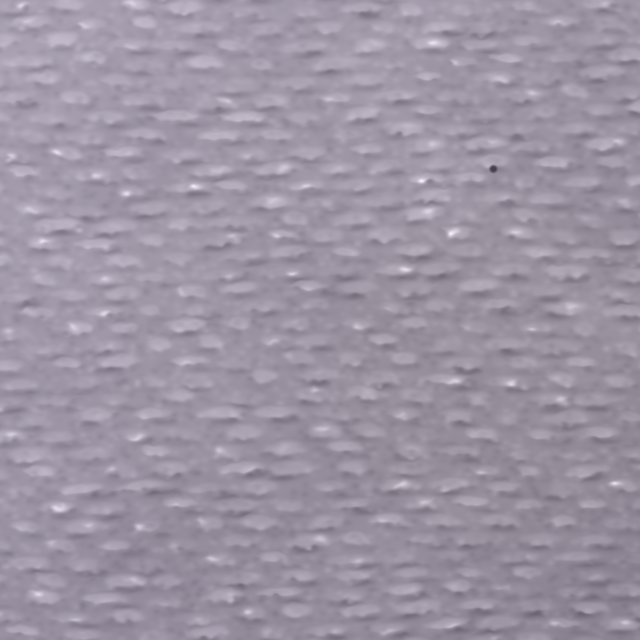
Write a Shadertoy shader that draws this texture.

```glsl
// Pale lilac woven cloth: staggered rows of soft, glinting thread bumps.

const vec2  REPEATS      = vec2(10.7, 36.0);      // bumps across, rows down
const vec2  BUMP_SIZE    = vec2(0.35, 0.44);      // half size, in cells
const vec2  JITTER       = vec2(0.32, 0.26);      // scatter, in cells
const vec2  GRAIN_SCALE  = vec2(72.0, 92.0);      // fibre grain cells
const float GRAIN_DEPTH  = 0.085;
const float BUMP_LIGHT   = 0.080;
const float GAP_SHADE    = 0.085;
const float GLINT_LIGHT  = 0.24;
const vec3  CLOTH        = vec3(0.603, 0.573, 0.632);
const vec3  WARM_TINT    = vec3(0.006, 0.000, -0.012);
const vec3  SPECK_COLOUR = vec3(0.24, 0.19, 0.25);
const vec2  SPECK_POS    = vec2(0.771, 0.736);
const float SPECK_RADIUS = 0.0065;

vec2 hash2(vec2 p) {
    vec3 q = fract(vec3(p.xyx) * vec3(0.1031, 0.1030, 0.0973));
    q += dot(q, q.yzx + 33.33);
    return fract((q.xx + q.yz) * q.zy);
}

// Layered sines, roughly -1 to 1
float waves(vec2 p) {
    return 0.5 * sin(p.x + 1.7 * sin(p.y * 0.8))
         + 0.3 * sin(p.y * 1.9 - p.x * 0.7 + 2.0)
         + 0.2 * sin(p.x * 2.7 + p.y * 2.3 + 4.0);
}

// Cellular grain: soft light and dark flecks around scattered points
float flecks(vec2 p) {
    vec2 cell = floor(p);
    float sum = 0.0;
    for (int j = -1; j <= 1; j++)
    for (int i = -1; i <= 1; i++) {
        vec2 id = cell + vec2(i, j);
        vec2 q = id + hash2(id + 71.0) - p;
        float tone = 2.0 * hash2(id + 203.0).x - 1.0;
        sum += tone * exp(-4.5 * dot(q, q));
    }
    return sum;
}

// Returns bump height, shade in the gaps, and glint
vec3 weave(vec2 p) {
    float baseRow = floor(p.y);
    vec3 result = vec3(0.0);
    for (int j = -1; j <= 1; j++) {
        float row = baseRow + float(j);
        float stagger = 0.5 * mod(row, 2.0) + 0.25 * (hash2(vec2(row, 5.0)).x - 0.5);
        float baseCol = floor(p.x - stagger);
        for (int i = -1; i <= 1; i++) {
            vec2 id = vec2(baseCol + float(i), row);
            vec2 rnd = hash2(id + 11.0);
            vec2 look = hash2(id + 137.0);
            vec2 q = p - id - vec2(0.5 + stagger, 0.5) - (rnd - 0.5) * JITTER;
            q.y -= 0.5 * (look.x - 0.5) * q.x;                    // slight lean
            vec2 size = BUMP_SIZE * mix(vec2(0.70, 0.75), vec2(1.25, 1.15), look);

            // Domed top with a flatter, crisper underside
            vec2 e = q / size;
            e.y *= e.y < 0.0 ? 1.25 : 0.95;
            float dome = 1.0 - smoothstep(0.45, 1.15, length(e));
            dome *= 0.85 - 0.2 * e.y;
            result.x = max(result.x, dome * mix(0.4, 1.4, rnd.y));

            // Short dark notch under one end of the thread
            vec2 s = (q + vec2(0.4 * (look.y - 0.7), 0.50)) / vec2(0.23, 0.19);
            result.y = max(result.y, exp(-dot(s, s)) * mix(0.25, 1.3, look.x));

            // Small off-centre highlight on the shinier threads
            vec2 g = (q - (look - 0.5) * vec2(0.40, 0.30)) / vec2(0.095, 0.17);
            result.z += exp(-dot(g, g)) * pow(rnd.x, 4.0);
        }
    }
    return result;
}

void mainImage(out vec4 fragColor, in vec2 fragCoord) {
    vec2 uv = fragCoord / iResolution.xy;

    // Uneven rows
    vec2 p = uv * REPEATS;
    p.y += 0.32 * waves(uv * vec2(6.0, 5.0)) - 0.2 * uv.x;
    p.x += 0.20 * waves(uv * vec2(5.0, 13.0) + 3.0);

    // Ragged outlines from the fibres
    float grain = flecks(uv * GRAIN_SCALE);
    float fray = flecks(uv * GRAIN_SCALE * 0.8 + 37.0);
    vec3 thread = weave(p + vec2(0.07, 0.13) * vec2(fray, grain));

    // Broad light from the upper left, with faint patches
    float light = 0.065 * (uv.y - 0.5) - 0.045 * (uv.x - 0.5);
    light += 0.014 * waves(uv * vec2(9.0, 11.0) + 1.0);
    light += 0.010 * waves(uv * vec2(23.0, 29.0));
    float warmth = smoothstep(0.75, 0.0, length(uv - vec2(0.80, 0.42)));

    float relief = BUMP_LIGHT * thread.x
                 - GAP_SHADE * thread.y * (1.0 - 0.6 * thread.x)
                 + GLINT_LIGHT * thread.z * (0.9 + 0.6 * fray)
                 + GRAIN_DEPTH * 0.5 * grain;
    vec3 colour = CLOTH + light + relief + WARM_TINT * (warmth - 0.25);

    // Lone dark speck
    float speck = 1.0 - smoothstep(0.4, 1.3, length(uv - SPECK_POS) / SPECK_RADIUS);
    colour = mix(colour, SPECK_COLOUR, 0.85 * speck);

    fragColor = vec4(clamp(colour, 0.0, 1.0), 1.0);
}
```
